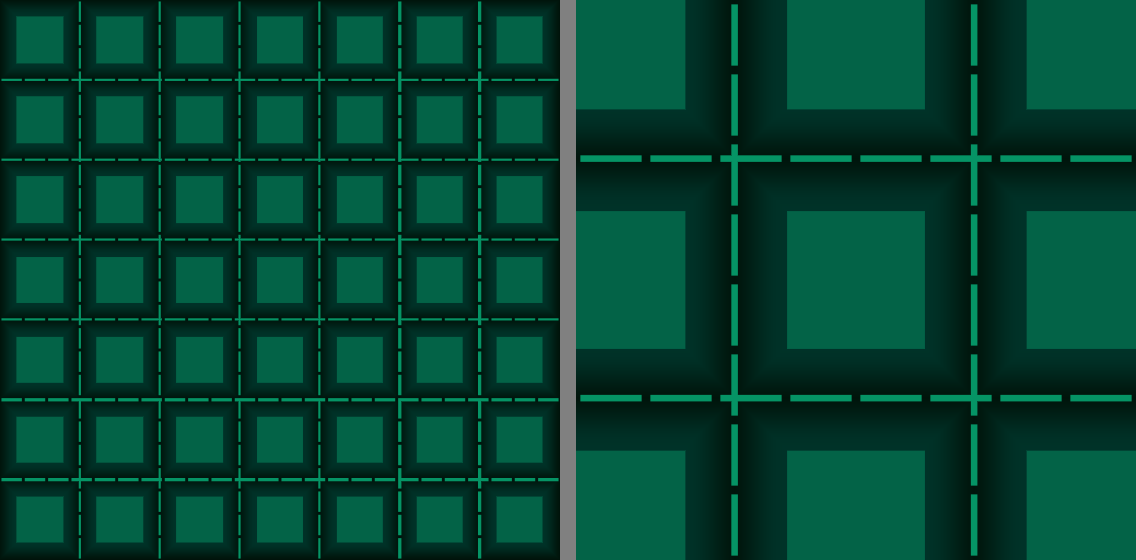
Left, the full canvas; right, a detail of the centre.
Reproduce this pattern procedurally as a WebGL 2 fragment shader.

```glsl
#version 300 es
precision highp float;

uniform vec2 u_resolution;
out vec4 fragColor;

const float PITCH = 0.14258;

// Coverage of a shape whose signed distance is d, one pixel soft
float cover(float d, float pixel) {
  return clamp(0.5 - d / pixel, 0.0, 1.0);
}

// Dashed grid line: across is measured over the line, along follows it
float dashedLine(float across, float along, float pixel) {
  float index = clamp(round(across / PITCH), 1.0, 6.0);
  float heavy = step(4.5, index);
  float offset = abs(across - index * PITCH - 0.001 * heavy);
  float stroke = cover(offset - mix(0.00195, 0.00293, heavy), pixel);
  float toGap = abs(fract(along * 24.0 + 0.5) - 0.5) / 24.0;
  return stroke * cover(0.0026 - toGap, pixel);
}

void main() {
  // Rows are counted from the top
  vec2 p = gl_FragCoord.xy / u_resolution;
  p.y = 1.0 - p.y;
  float pixel = 1.0 / min(u_resolution.x, u_resolution.y);

  vec2 index = min(floor(p / PITCH), 6.0);
  vec2 cell = p / PITCH - index;

  // Recessed frame, darkening toward the cell edge
  vec2 edge = min(cell, 1.0 - cell);
  float depth = smoothstep(-0.05, 0.2, min(edge.x, edge.y));
  vec3 color = mix(vec3(0.0, 0.065, 0.03), vec3(0.0, 0.195, 0.155), depth);

  // Flat panel, slightly narrower in the later columns and rows
  vec2 low = mix(vec2(0.2055), vec2(0.2192), step(2.5, index));
  vec2 outside = max(low - cell, cell - 0.7945) * PITCH;
  float panel = cover(max(outside.x, outside.y), pixel);
  color = mix(color, vec3(0.01, 0.39, 0.28), panel);

  // Dashed grid over the seams
  float grid = max(dashedLine(p.x, p.y, pixel), dashedLine(p.y, p.x, pixel));
  color = mix(color, vec3(0.02, 0.58, 0.395), grid);

  fragColor = vec4(color, 1.0);
}
```
